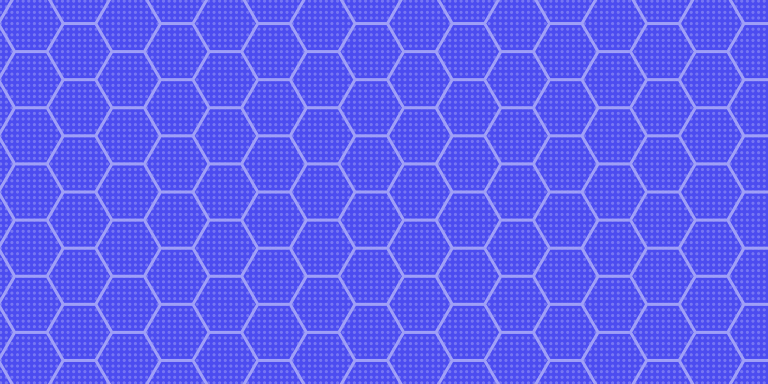
Give the GLSL for this pattern, as a WebGL 1 fragment shader.

```glsl
precision highp float;
// Flat-topped honeycomb of pale outlines on blue, over a fine square grid of
// faint dots. Two interleaved rectangular lattices give the hexagon centres;
// lengths are fractions of the canvas height.

uniform vec2 u_resolution;

const float HEX_PITCH = 0.1462;               // height of one hexagon
const vec2 HEX_ORIGIN = vec2(0.9667, 0.5731); // centre of one hexagon
const float LINE_WIDTH = 0.0078;
const float LINE_OPACITY = 0.47;
const float DOTS_PER_HEX = 10.0;              // dots along one hexagon height
const float DOT_RADIUS = 0.0040;
const float DOT_OPACITY = 0.24;
const vec3 BASE_COLOR = vec3(0.30, 0.30, 0.94);
const vec3 INK_COLOR = vec3(1.0);
const float SQRT3 = 1.7320508;

// Offset from the nearest point of a rectangular lattice.
vec2 latticeOffset(vec2 p, vec2 cell) {
  return mod(p + 0.5 * cell, cell) - 0.5 * cell;
}

// Distance to the nearest honeycomb edge.
float honeycombEdge(vec2 p) {
  vec2 cell = HEX_PITCH * vec2(SQRT3, 1.0);
  vec2 a = latticeOffset(p, cell);
  vec2 b = latticeOffset(p - 0.5 * cell, cell);
  vec2 q = abs(dot(a, a) < dot(b, b) ? a : b);
  return 0.5 * HEX_PITCH - max(q.y, dot(q, vec2(0.5 * SQRT3, 0.5)));
}

// Smoothed coverage of a shape whose signed distance is d.
float coverage(float d, float pixel) {
  return 1.0 - smoothstep(-0.6 * pixel, 0.6 * pixel, d);
}

void main() {
  float pixel = 1.0 / u_resolution.y;
  vec2 p = gl_FragCoord.xy * pixel - HEX_ORIGIN;

  // Dot screen
  vec2 dotCell = vec2(HEX_PITCH / DOTS_PER_HEX);
  float dotDist = length(latticeOffset(p, dotCell)) - DOT_RADIUS;
  vec3 color = mix(BASE_COLOR, INK_COLOR, DOT_OPACITY * coverage(dotDist, pixel));

  // Outlines
  float line = coverage(honeycombEdge(p) - 0.5 * LINE_WIDTH, pixel);
  vec3 lineColor = mix(BASE_COLOR, INK_COLOR, LINE_OPACITY);
  color = mix(color, lineColor, line);

  gl_FragColor = vec4(color, 1.0);
}
```
